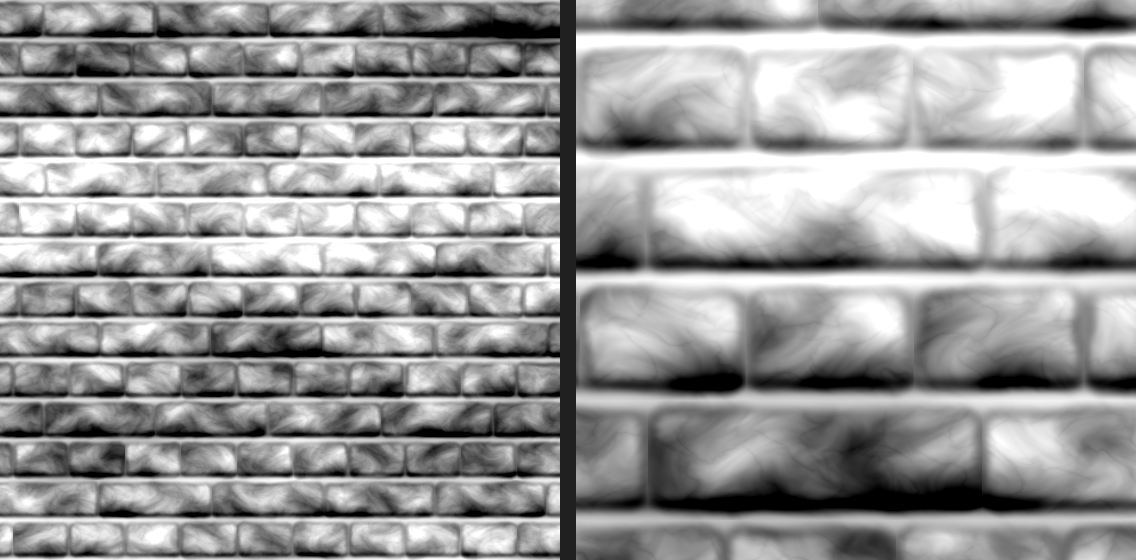
Left, the full canvas; right, a detail of the centre.
Reproduce this texture map procedurally as a three.js fragment shader.

```glsl
// Weathered grey brick wall: 14 courses alternating 10 short and 5 long bricks.
// Rounded-box distances shape the bricks; warped, layered sines paint the stains,
// and soft bands give pale bed mortar above a dark lower edge on each course.
varying vec2 vUv;

const float COURSES = 14.0;
const float LONG_ACROSS = 5.0;
const float SHORT_ACROSS = 10.0;

float hash(vec2 p) {
  return fract(sin(dot(p, vec2(127.1, 311.7))) * 4375.85);
}

float bell(float x, float width) {
  return exp(-x * x / (width * width));
}

// Soft clouds, roughly -1 to 1, with finer layers fading quickly
float marble(vec2 p) {
  float sum = 0.0;
  float amp = 0.58;
  for (int i = 0; i < 5; i++) {
    p += 0.5 * sin(p.yx * 1.1 + float(i) * 1.7);
    sum += amp * sin(p.x) * cos(p.y);
    p = mat2(1.4, 1.1, -1.1, 1.4) * p;
    amp *= 0.46;
  }
  return sum;
}

float roundBox(vec2 p, vec2 halfSize, float radius) {
  vec2 q = abs(p) - halfSize + radius;
  return length(max(q, 0.0)) + min(max(q.x, q.y), 0.0) - radius;
}

// Joint position of a course, as a fraction of its brick length
float courseOffset(float course, float isLong) {
  float pair = floor(course * 0.5);
  float halfShift = mod(pair - step(2.5, pair), 2.0);
  float longOffset = 0.885 - 0.49 * halfShift;
  float shortOffset = mix(0.23, 0.35, step(5.0, course));
  return mix(shortOffset, longOffset, isLong);
}

// Broad light band across the wall, with a paler foot
float wallTone(float y) {
  return 0.46 + 0.29 * bell(y - 0.63, 0.18) + 0.14 * bell(y - 0.05, 0.12);
}

float brickFace(vec2 uv, vec2 id, float tone) {
  float seed = hash(id);
  vec2 p = uv * vec2(46.0, 62.0) + seed * vec2(31.0, 47.0);
  float clouds = marble(p);
  float veins = pow(max(1.0 - abs(marble(p * 1.7 + 9.0)), 0.0), 6.0);
  return tone + (seed - 0.5) * 0.2 + 0.42 * clouds - 0.06 * veins;
}

// Dark soot gathering on lower edges, fading out over the bed below
float soot(vec2 uv, float height) {
  float patches = smoothstep(0.15, 0.65, marble(uv * vec2(17.0, 23.0) + 4.0));
  float low = smoothstep(0.6, 0.1, height) * smoothstep(0.0, 0.14, height);
  vec2 corner = (uv - vec2(0.95, 0.94)) / vec2(0.11, 0.025);
  return 0.3 * patches * low + 0.55 * exp(-dot(corner, corner));
}

void main() {
  // Course and brick layout, with slightly uneven lengths
  float rowPos = vUv.y * COURSES;
  float course = floor(rowPos);
  float height = rowPos - course;
  float isLong = mod(course, 2.0);
  float across = mix(SHORT_ACROSS, LONG_ACROSS, isLong);
  float drift = 0.01 * sin(vUv.x * 25.1327 + course * 2.4);
  float columnPos = vUv.x * across - courseOffset(course, isLong) + drift;
  float column = mod(floor(columnPos), across);
  float brickLength = COURSES / across;

  // Brick outline, measured in course heights
  vec2 local = (vec2(fract(columnPos), height) - 0.5) * vec2(brickLength, 1.0);
  float wobble = 0.05 * marble(vUv * vec2(50.0, 65.0));
  float d = roundBox(local, vec2(0.5 * brickLength - 0.04, 0.41), 0.14) + wobble;
  float body = smoothstep(0.09, -0.09, d);

  // Mortar: pale along the beds, grey in the upright joints
  float tone = wallTone(vUv.y) + 0.2 * marble(vUv * vec2(10.0, 17.0));
  float toBed = min(height, 1.0 - height);
  float bed = bell(toBed, 0.13);
  float mortar = tone + mix(-0.03, 0.35, bed) + 0.4 * wobble;

  // Brick faces, worn rims and the shadow under each course
  float face = brickFace(vUv, vec2(column, course), tone);
  face += 0.15 * smoothstep(0.15, 0.6, height);
  float shade = mix(mortar, face, body);
  float rim = 0.1 + 0.1 * marble(vUv * vec2(25.0, 31.0) + 2.0);
  shade -= rim * bell(d, 0.06);
  float underside = bell(height - 0.125 + 0.4 * wobble, 0.07);
  shade -= underside * mix(0.24, 0.32, body);
  shade -= 0.08 * bell(height - 0.15, 0.17) * body;
  shade -= soot(vUv, height);

  gl_FragColor = vec4(vec3(clamp(shade, 0.0, 1.0)), 1.0);
}
```
